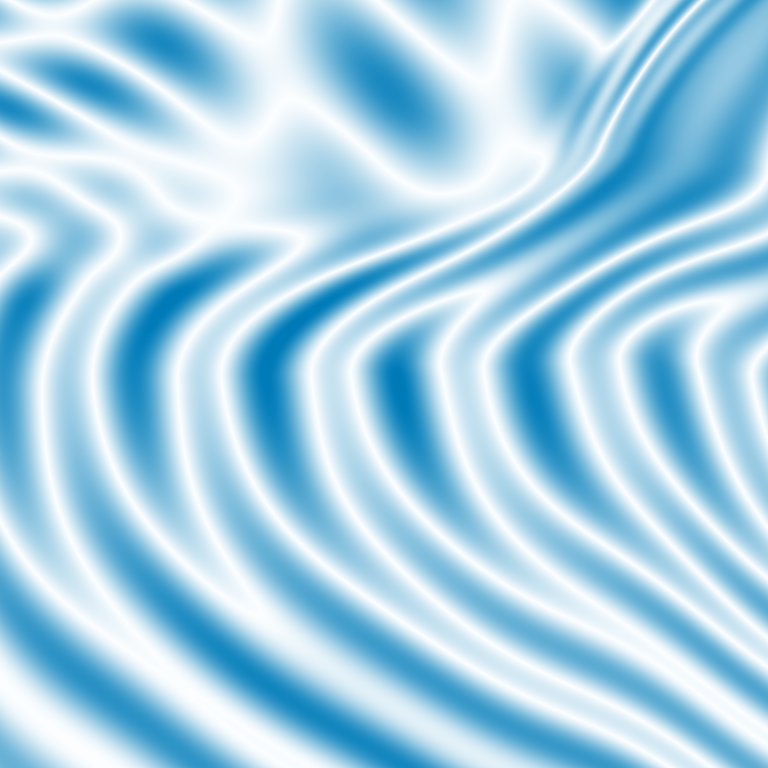
This background is drawn by a WebGL 2 fragment shader. Its source:

```glsl
#version 300 es
precision highp float;

uniform vec2 u_resolution;
out vec4 fragColor;

const float TAU = 6.283185;
const vec3 CREST_WHITE = vec3(0.985, 0.993, 1.0);
const vec3 DEEP_BLUE = vec3(0.0, 0.485, 0.725);
const float BAND_PERIOD = 0.17;            // width of one dark and pale pair
const float BAND_OFFSET = -0.03;           // centre of the main dark band
const vec2 LOWER_SLOPE = vec2(0.85, 1.65); // lean of lower bands, left and right
const vec2 SHOULDER = vec2(0.05, 0.36);    // sideways step, left and right
const float UPPER_SLOPE = 1.0;             // lean of the upper bands
const float LOWER_BEND = 0.13;             // softness of the two bends
const float UPPER_BEND = 0.09;
const float PINCH = 1.2;                   // crowding of the upper right bands
const float CLOSING = 1.1;                 // how firmly every other band closes
const float WOBBLE = 0.014;
const float POOL_PERIOD = 0.25;            // spacing of the upper pools
const float CREST_WIDTH = 1.2;             // higher gives wider white crests

// Ramp that starts softly at zero
float softRamp(float h, float softness) {
    return 0.5 * (h + sqrt(h * h + softness * softness));
}

// Horizontal position of the main flow line, bent less on the left
float flowLine(vec2 p) {
    float lean = mix(LOWER_SLOPE.x, LOWER_SLOPE.y, p.x);
    float shoulder = mix(SHOULDER.x, SHOULDER.y, smoothstep(0.0, 0.6, p.x));
    return 0.335 + lean * softRamp(0.36 - p.y, LOWER_BEND)
         + shoulder * smoothstep(0.51, 0.79, p.y)
         + UPPER_SLOPE * softRamp(p.y - 0.79, UPPER_BEND);
}

// Layered sines that bend the domain a little
vec2 wobble(vec2 p) {
    for (int i = 1; i <= 3; i++) {
        float n = float(i);
        p += WOBBLE / n * sin(n * vec2(5.0, 6.0) * p.yx + n * vec2(1.7, 0.6));
    }
    return p;
}

// Signed height of the curved bands; zero lies on a crest
float bandField(vec2 p, float across) {
    float rise = smoothstep(0.1, 0.5, p.y);
    float top = smoothstep(0.5, 0.66, p.y) * smoothstep(0.25, 0.5, p.x);
    float crown = smoothstep(0.62, 0.75, p.y);
    float pinched = across * (1.0 + PINCH * softRamp(p.y - 0.66, UPPER_BEND));
    float phase = TAU * (pinched - BAND_OFFSET) / BAND_PERIOD;

    // Every other band closes into a pool at both ends
    float odd = 0.5 - 0.5 * cos(0.5 * phase);
    float closing = CLOSING * top + 0.2 * (1.0 - rise);

    float bias = mix(-0.26, 0.26, rise) + 0.2 * top - 0.3 * crown
               + 0.12 * sin(5.0 * p.x + 9.0 * p.y + 1.0)
               + 0.15 * (1.0 - rise) * cos(TAU * across / 0.8);
    float swing = mix(0.42, 0.65, rise) - 0.2 * top - 0.1 * crown;
    float bands = bias - closing * odd + swing * cos(phase);

    // Fine strands along the upper flow line
    float strands = exp(-pow(across / 0.05, 2.0)) * smoothstep(0.7, 0.9, p.y);
    return bands + 0.4 * strands * cos(TAU * across / 0.042);
}

// Signed height of the broad pools, drawn out into streaks on the left
float poolField(vec2 p) {
    float density = mix(8.0, 2.4, smoothstep(0.0, 0.4, p.x));
    float streaks = cos(TAU * density * (p.y + 0.25 * p.x - 1.005));
    float pools = cos(TAU * (p.x + 0.4 * p.y - 0.85) / POOL_PERIOD);
    float strength = mix(0.5, 1.0, smoothstep(0.7, 0.85, p.y));
    return strength * (0.5 * streaks + 0.42 * pools);
}

void main() {
    vec2 p = wobble(gl_FragCoord.xy / u_resolution);
    float across = p.x - flowLine(p);

    // Pools take over above and left of the main flow line
    float poolMask = smoothstep(0.62, 0.78, p.y) * smoothstep(0.0, -0.09, across);
    float height = mix(bandField(p, across), poolField(p), poolMask);

    // Crests are white, both sides fall off into blue
    float depth = min(pow(abs(height) + 0.0001, CREST_WIDTH), 1.02);
    vec3 color = mix(CREST_WHITE, DEEP_BLUE, depth);
    fragColor = vec4(clamp(color, 0.0, 1.0), 1.0);
}
```
